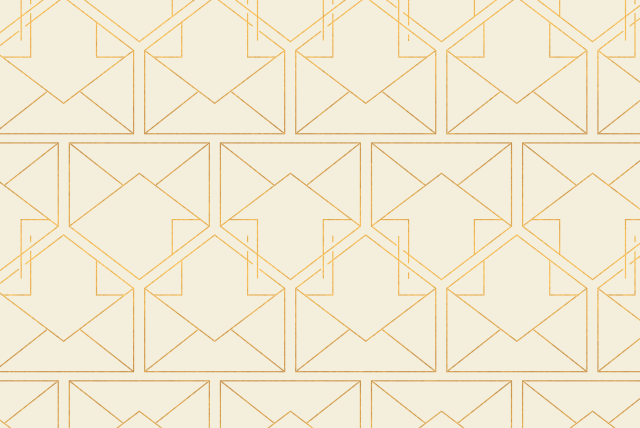
Reproduce this pattern procedurally as a WebGL 1 fragment shader.

```glsl
precision highp float;
uniform vec2 u_resolution;

const vec2 PERIOD = vec2(181.3, 285.5);

float hash(vec2 p) {
  vec3 q = fract(vec3(p.xyx) * 0.1031);
  q += dot(q, q.yzx + 33.33);
  return fract((q.x + q.y) * q.z);
}

float noise(vec2 p) {
  vec2 i = floor(p);
  vec2 f = fract(p);
  f = f * f * (3.0 - 2.0 * f);
  return mix(mix(hash(i), hash(i + vec2(1.0, 0.0)), f.x),
             mix(hash(i + vec2(0.0, 1.0)), hash(i + vec2(1.0, 1.0)), f.x), f.y);
}

float segment(vec2 p, vec2 a, vec2 b) {
  vec2 d = b - a;
  return length(p - a - d * clamp(dot(p - a, d) / dot(d, d), 0.0, 1.0));
}

// Joints 0, 3, 4 and 5 of every eight are interlaced
float isWoven(float joint) {
  return step(abs(joint - 4.0), 1.5) + step(joint, 0.5);
}

// Open envelope with its shoulders at y = 0 and the flap tip upwards
float envelope(vec2 p, float joint, float facing) {
  vec2 q = vec2(abs(p.x), p.y);
  vec2 shoulder = vec2(84.0, 0.0);
  vec2 corner = vec2(84.0, -100.0);
  vec2 tip = vec2(0.0, 64.0);

  // Body, pocket and lower folds
  float d = segment(q, shoulder, corner);
  d = min(d, segment(q, corner, vec2(0.0, -100.0)));
  d = min(d, segment(q, shoulder, vec2(0.0, -63.5)));
  d = min(d, segment(q, corner, vec2(20.5, -50.0)));

  bool woven = isWoven(joint) > 0.5;
  bool upOnTop = abs(joint - 5.0) < 0.5;
  bool under = woven && (upOnTop != (facing > 0.0));

  // Flap, broken where a neighbour's strip passes over it
  if (under) {
    d = min(d, segment(q, shoulder, mix(tip, shoulder, 0.645)));
    d = min(d, segment(q, mix(tip, shoulder, 0.54), tip));
  } else {
    d = min(d, segment(q, shoulder, tip));
  }

  // Side notch, with a strip that runs on past the flap when woven
  bool bare = facing < 0.0 && abs(joint - 1.0) < 0.5;
  if (!bare) {
    vec2 bend = vec2(39.5, -8.0);
    float stripEnd = under ? 44.0 : (woven ? 62.0 : 33.5);
    d = min(d, segment(q, vec2(73.5, -8.0), bend));
    d = min(d, segment(q, bend, vec2(bend.x, stripEnd)));
    if (under) d = min(d, segment(q, vec2(bend.x, 56.0), vec2(bend.x, 62.5)));
  }
  return d;
}

// One lattice of envelopes; facing is 1 for upright, -1 for inverted
float lattice(vec2 p, vec2 origin, float facing) {
  float column = floor((p.x - origin.x) / PERIOD.x + 0.5);
  vec2 q = vec2(p.x - origin.x - column * PERIOD.x, facing * (origin.y - p.y));
  q.y = mod(q.y + 185.0, PERIOD.y) - 185.0;
  float joint = 2.0 * column + step(0.0, q.x) + step(facing, 0.0);
  return envelope(q, mod(joint, 8.0), facing);
}

void main() {
  // Canvas is 768 units wide, y measured down from the top
  float unit = 768.0 / u_resolution.x;
  vec2 p = vec2(gl_FragCoord.x, u_resolution.y - gl_FragCoord.y) * unit;

  float d = min(lattice(p, vec2(76.3, 346.0), 1.0),
                lattice(p, vec2(167.2, 271.5), -1.0));
  float ink = clamp(0.5 + (0.72 - d) / unit, 0.0, 1.0);

  // Gold foil: brightest along the interlaced waist, mottled throughout
  float waist = abs(mod(p.y - 309.0 + 0.5 * PERIOD.y, PERIOD.y) - 0.5 * PERIOD.y);
  float grain = 0.6 * noise(p * 0.35) + 0.4 * noise(p * 0.06 + 17.0);
  float shine = clamp(1.1 - waist / 130.0 + 0.9 * (grain - 0.5), 0.0, 1.0);
  vec3 gold = mix(vec3(0.80, 0.60, 0.33), vec3(0.96, 0.74, 0.35), shine);
  gold += 0.08 * (noise(p * 0.5 + 40.0) - 0.5);

  vec3 paper = vec3(0.957, 0.937, 0.867);
  gl_FragColor = vec4(mix(paper, gold, ink), 1.0);
}
```
